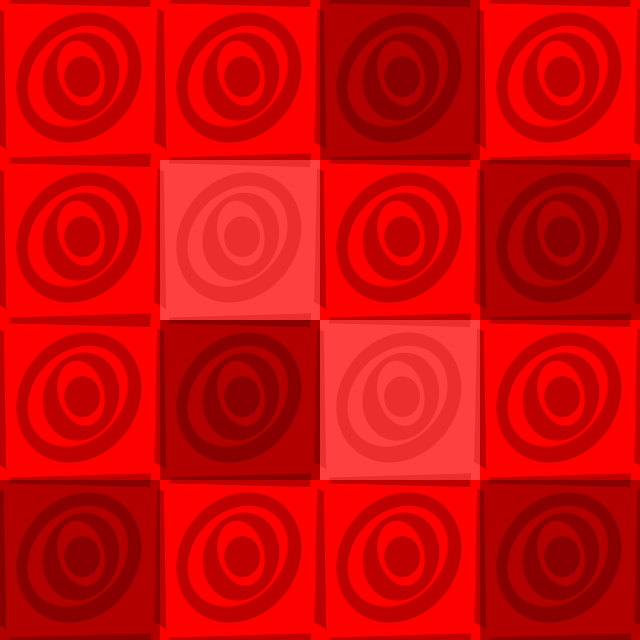
Write a Shadertoy shader that draws this pattern.

```glsl
// Four by four red tiles, each with lopsided concentric rings and tapered seam strokes.
// Rings are nested skewed ellipses of alternating sign; strokes are convex quads that
// straddle the tile seams, and every tile tints both in its own tone.

#define TILES 4.0
#define TILE_SIZE 192.0
#define BRIGHT_BASE vec3(1.0, 0.0, 0.0)
#define BRIGHT_INK vec3(0.745, 0.0, 0.0)
#define DEEP_BASE vec3(0.70, 0.0, 0.0)
#define DEEP_INK vec3(0.54, 0.0, 0.0)
#define PALE_BASE vec3(1.0, 0.25, 0.25)
#define PALE_INK vec3(0.925, 0.18, 0.18)

// Tone of each tile, rows from the bottom: 0 deep, 1 bright, 2 pale
const int TONES[16] = int[16](
    0, 1, 1, 0,
    1, 0, 2, 1,
    1, 2, 1, 0,
    1, 1, 0, 1);

// Nested ellipses, outermost first: centre, half extents
const vec4 RINGS[5] = vec4[5](
    vec4(94.5, 99.0, 75.0, 78.0),
    vec4(93.0, 100.5, 60.0, 60.5),
    vec4(97.0, 100.0, 46.0, 52.7),
    vec4(97.0, 104.0, 28.5, 39.0),
    vec4(98.5, 100.0, 21.5, 24.5));
const float LEANS[5] = float[5](0.15, 0.22, 0.10, -0.18, 0.0);

// Approximate distance to an ellipse leaning within its bounding box
float leaningEllipse(vec2 p, vec4 ring, float lean) {
    vec2 q = (p - ring.xy) / ring.zw;
    float r2 = (dot(q, q) - 2.0 * lean * q.x * q.y) / (1.0 - lean * lean);
    return (sqrt(r2) - 1.0) * 0.5 * (ring.z + ring.w);
}

// Signed distance to the line a-b, positive on its left
float leftOfLine(vec2 p, vec2 a, vec2 b) {
    vec2 d = normalize(b - a);
    return dot(p - a, vec2(-d.y, d.x));
}

// Convex quad with clockwise corners
float convexQuad(vec2 p, vec2 a, vec2 b, vec2 c, vec2 d) {
    return max(max(leftOfLine(p, a, b), leftOfLine(p, b, c)),
               max(leftOfLine(p, c, d), leftOfLine(p, d, a)));
}

float coverage(float dist, float pixel) {
    return clamp(0.5 - dist / pixel, 0.0, 1.0);
}

// Alternating rings around the central dot
float ringInk(vec2 p, float pixel) {
    float ink = 0.0;
    float side = 1.0;
    for (int i = 0; i < 5; i++) {
        ink += side * coverage(leaningEllipse(p, RINGS[i], LEANS[i]), pixel);
        side = -side;
    }
    return clamp(ink, 0.0, 1.0);
}

// Tapered strokes along the vertical and horizontal seams
float seamInk(vec2 p, float pixel) {
    vec2 seam = mod(p + 0.5 * TILE_SIZE, TILE_SIZE) - 0.5 * TILE_SIZE;
    float upright = convexQuad(vec2(seam.x, p.y),
        vec2(-3.5, 182.0), vec2(4.5, 178.5), vec2(7.5, 13.0), vec2(-7.0, 21.5));
    float level = convexQuad(vec2(p.x, seam.y),
        vec2(11.5, 3.0), vec2(181.5, 8.0), vec2(180.0, -8.5), vec2(10.5, -4.0));
    return coverage(min(upright, level), pixel);
}

void mainImage(out vec4 fragColor, in vec2 fragCoord) {
    vec2 grid = fragCoord / iResolution.y * TILES;
    vec2 p = fract(grid) * TILE_SIZE;
    float pixel = TILE_SIZE * TILES / iResolution.y;

    // Tile tone
    ivec2 cell = ivec2(mod(floor(grid), TILES));
    int tone = TONES[(cell.y * 4 + cell.x) % 16];
    vec3 base = tone == 0 ? DEEP_BASE : tone == 1 ? BRIGHT_BASE : PALE_BASE;
    vec3 inkColor = tone == 0 ? DEEP_INK : tone == 1 ? BRIGHT_INK : PALE_INK;

    float ink = max(ringInk(p, pixel), seamInk(p, pixel));
    fragColor = vec4(mix(base, inkColor, ink), 1.0);
}
```
